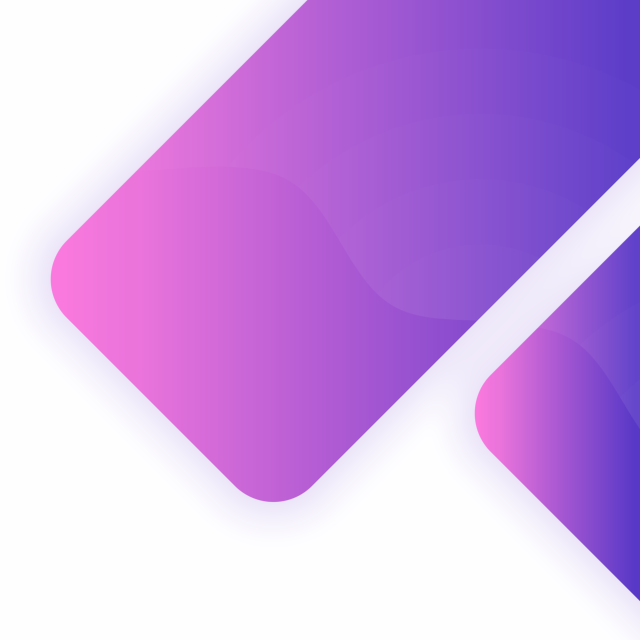
Write a Shadertoy shader that draws this background.

```glsl
// Two tilted rounded cards with a pink to indigo gradient, faint waves and soft shadows on white.

// Signed distance to a diagonal card; corner = its (x - y, x + y) start values.
float cardDistance(vec2 p, vec2 corner) {
    const float radius = 0.085;
    vec2 halfSize = vec2(0.3832, 1.5);
    vec2 diagonal = vec2(p.x - p.y, p.x + p.y);
    vec2 q = abs(diagonal - corner - halfSize) - halfSize;
    q = q * 0.70711 + radius;
    return length(max(q, 0.0)) + min(max(q.x, q.y), 0.0) - radius;
}

// Pink, orchid, violet and indigo stops along t in 0..1.
vec3 cardGradient(float t) {
    vec3 color = mix(vec3(0.98, 0.475, 0.87), vec3(0.92, 0.455, 0.86), smoothstep(0.0, 0.15, t));
    color = mix(color, vec3(0.70, 0.36, 0.83), clamp((t - 0.15) / 0.32, 0.0, 1.0));
    return mix(color, vec3(0.345, 0.22, 0.78), clamp((t - 0.47) / 0.53, 0.0, 1.0));
}

// Pale veil above an S-shaped wave, strengthened by concentric discs.
float veil(vec2 p, float aa) {
    float wave = 0.620 - 0.1214 * tanh((p.x - 0.5326) / 0.073);
    wave -= 0.008 * (1.0 - smoothstep(0.21, 0.36, p.x));
    float slope = (p.x - 0.5326) / 0.073;
    float steepness = 1.66 / (cosh(slope) * cosh(slope));
    float aboveWave = smoothstep(-aa, aa, (p.y - wave) / sqrt(1.0 + steepness * steepness));

    float light = 0.025;
    float r = length(p - vec2(0.751, 0.41));
    for (int i = 0; i < 4; i++) {
        float discRadius = 0.514 - 0.102 * float(i);
        light += 0.011 * (1.0 - smoothstep(-aa, aa, r - discRadius));
    }
    return aboveWave * light;
}

float shadow(float d) {
    return 1.0 - smoothstep(-0.085, 0.085, d);
}

void mainImage(out vec4 fragColor, in vec2 fragCoord) {
    vec2 uv = fragCoord / iResolution.xy;
    float aa = 0.75 / min(iResolution.x, iResolution.y);

    float large = cardDistance(uv, vec2(-0.5196, 0.6077));
    float small = cardDistance(uv, vec2(0.3525, 1.0607));

    // White ground with lavender shadows; the small one fades up the gap
    vec3 color = vec3(0.997, 0.996, 1.0);
    float gapFade = 1.0 - 0.7 * smoothstep(0.5, 0.7, uv.y);
    color -= vec3(0.15, 0.20, 0.05) * (shadow(large) + shadow(small) * gapFade);

    // Large card
    vec3 largeColor = mix(cardGradient((uv.x - 0.08) / 0.9), vec3(1.0), veil(uv, aa));
    color = mix(color, largeColor, 1.0 - smoothstep(-aa, aa, large));

    // Small card, with the same wave shifted down and right
    float smallVeil = veil(uv - vec2(0.44, -0.247), aa) * 1.3;
    vec3 smallColor = mix(cardGradient((uv.x - 0.742) / 0.25), vec3(1.0), smallVeil);
    color = mix(color, smallColor, 1.0 - smoothstep(-aa, aa, small));

    fragColor = vec4(clamp(color, 0.0, 1.0), 1.0);
}
```
